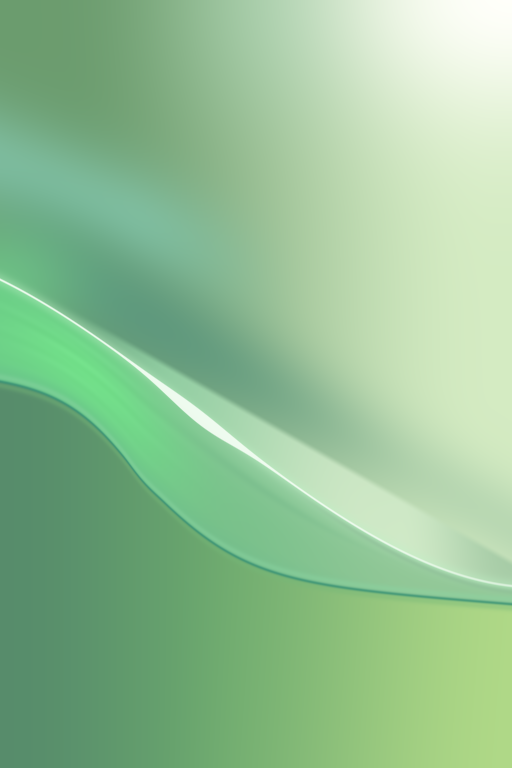
Write a Shadertoy shader that draws this background.

```glsl
// Soft green gradient backdrop crossed by a translucent, white-rimmed silk ribbon.

float gauss(float d, float width) {
    return exp(-d * d / (width * width));
}

// Height of the ribbon's upper rim
float upperRim(float x) {
    return 0.636 + x * (-0.325 + x * (-0.475 + x * 0.401));
}

// Height of the ribbon's lower rim: a falling S on a gentle slope
float lowerRim(float x) {
    float softness = mix(0.075, 0.1, smoothstep(0.24, 0.32, x));
    return 0.265 - 0.052 * x + 0.244 / (1.0 + exp((x - 0.28) / softness));
}

// Height of the pale veil's straight upper edge
float veilEdge(float x) {
    return 0.649 - 0.38 * x;
}

vec3 upperBackdrop(vec2 p) {
    vec3 col = mix(vec3(0.42, 0.61, 0.43), vec3(0.83, 0.92, 0.76), smoothstep(0.12, 0.96, p.x));
    col = mix(col, vec3(0.62, 0.81, 0.67), 0.45 * gauss(p.x - 0.52, 0.2) * smoothstep(0.75, 1.0, p.y));

    // Diagonal teal haze
    float haze = gauss(p.y - 0.785 + 0.28 * p.x, 0.075);
    col = mix(col, vec3(0.51, 0.76, 0.65), 0.9 * haze * (1.0 - smoothstep(0.25, 0.62, p.x)));

    // Shadow resting above the veil
    float height = p.y - veilEdge(p.x);
    float shade = gauss(height - 0.045, mix(0.085, 0.06, p.x));
    shade *= smoothstep(-0.15, 0.22, p.x) * mix(1.0, 0.25, smoothstep(0.25, 0.85, p.x));
    col = mix(col, vec3(0.36, 0.59, 0.49), 0.9 * shade);

    // Green light at the left and white light in the corner
    col = mix(col, vec3(0.43, 0.79, 0.54), 0.75 * gauss(p.x, 0.16) * gauss(p.y - 0.635, 0.075));
    vec2 corner = (p - vec2(1.0, 1.01)) / vec2(0.36, 0.17);
    return mix(col, vec3(1.0, 1.0, 0.98), exp(-dot(corner, corner)));
}

vec3 lowerBackdrop(vec2 p) {
    vec3 col = mix(vec3(0.34, 0.55, 0.42), vec3(0.42, 0.66, 0.43), smoothstep(0.0, 0.5, p.x));
    float warmth = smoothstep(0.3, 1.05, p.x + 0.12 * (0.15 - p.y));
    return mix(col, vec3(0.69, 0.85, 0.53), warmth);
}

vec3 ribbonColor(vec2 p, float depth) {
    vec3 col = mix(vec3(0.42, 0.80, 0.53), vec3(0.47, 0.75, 0.54), smoothstep(0.12, 0.45, p.x));
    col = mix(col, vec3(0.57, 0.78, 0.59), smoothstep(0.4, 0.85, p.x));

    // Bright core with fine silk streaks
    float core = gauss(p.x - 0.17, 0.17) * gauss(depth - 0.48, 0.4);
    col = mix(col, vec3(0.45, 0.89, 0.54), 0.85 * core);
    float streaks = sin(depth * 32.0 + p.x * 9.0) + 0.6 * sin(depth * 57.0 - p.x * 14.0);
    col += 0.013 * streaks * gauss(p.x - 0.16, 0.17) * smoothstep(0.0, 0.3, depth) * (1.0 - depth);

    // Pale fold beneath the upper rim, teal tint near the lower rim
    float fold = exp(-depth * 5.0) * smoothstep(0.15, 0.5, p.x);
    col = mix(col, vec3(0.70, 0.88, 0.73), 0.6 * fold);
    float crease = gauss(depth - 0.2 - 0.12 * p.x, 0.05) * gauss(p.x - 0.5, 0.18);
    col = mix(col, vec3(0.43, 0.70, 0.52), 0.3 * crease);
    return mix(col, vec3(0.40, 0.72, 0.56), 0.4 * smoothstep(0.75, 1.0, depth) * (1.0 - p.x));
}

void mainImage(out vec4 fragColor, in vec2 fragCoord) {
    vec2 p = fragCoord / iResolution.xy;
    float aa = 1.0 / iResolution.y;
    float top = upperRim(p.x);
    float bottom = lowerRim(p.x);
    float rimDist = p.y - top;
    float baseDist = p.y - bottom;

    // Veil between the ribbon and its straight edge
    vec3 col = upperBackdrop(p);
    float veilDist = p.y - veilEdge(p.x);
    vec3 veil = mix(vec3(0.58, 0.83, 0.65), vec3(0.82, 0.92, 0.79), smoothstep(0.25, 0.72, p.x));
    veil = mix(veil, vec3(0.57, 0.74, 0.59), 0.75 * smoothstep(0.78, 1.0, p.x));
    float veilMask = 1.0 - smoothstep(-0.007, 0.003 + aa, veilDist);
    col = mix(col, veil, 0.85 * veilMask * smoothstep(0.08, 0.35, p.x));

    // Ribbon over the upper scene, then the ground below it
    float depth = clamp(-rimDist / max(top - bottom, 0.001), 0.0, 1.0);
    col = mix(col, ribbonColor(p, depth), 1.0 - smoothstep(-aa, aa, rimDist));
    col = mix(lowerBackdrop(p), col, smoothstep(-aa, aa, baseDist));

    // Lower rim: dark teal line with a faint light line on either side
    col = mix(col, vec3(0.55, 0.84, 0.64), 0.4 * gauss(baseDist - 0.006, 0.003 + aa));
    col = mix(col, vec3(0.46, 0.72, 0.47), 0.4 * gauss(baseDist + 0.005, 0.003 + aa));
    col = mix(col, vec3(0.22, 0.57, 0.46), 0.8 * gauss(baseDist, 0.0013 + 0.6 * aa));

    // Upper rim: white highlight swelling near the middle, with a grey underside
    float swell = gauss(p.x - 0.39, 0.085);
    float halfWidth = 0.0014 + 0.0085 * swell;
    float line = 1.0 - smoothstep(halfWidth - aa, halfWidth + aa, abs(rimDist + 0.004 * swell));
    float under = gauss(rimDist + 0.007, 0.004) * smoothstep(0.5, 0.75, p.x);
    col = mix(col, vec3(0.49, 0.67, 0.53), 0.5 * under);
    col = mix(col, vec3(0.75, 0.95, 0.78), 0.35 * gauss(rimDist, 0.009));
    col = mix(col, vec3(0.95, 0.99, 0.95), line * mix(0.95, 0.65, smoothstep(0.6, 1.0, p.x)));

    fragColor = vec4(clamp(col, 0.0, 1.0), 1.0);
}
```
